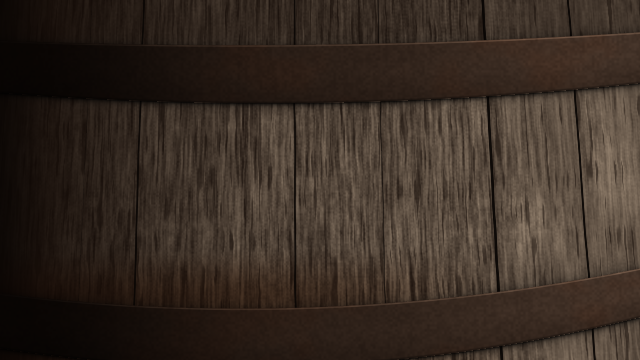
Reproduce this texture procedurally as a Shadertoy shader.

```glsl
#define DARK vec3(0.068, 0.036, 0.02)
#define PALE vec3(0.49, 0.425, 0.36)
#define IRON vec3(0.25, 0.187, 0.148)
#define RUST vec3(0.27, 0.165, 0.11)
#define AXIS 0.43
#define FLARE 0.09
#define GRAIN_FREQ 310.0
#define GRAIN_DEPTH 1.25
#define SEAM_WIDTH 0.0013
#define RIM_WIDTH 0.003

float hash(vec2 p) {
    return fract(sin(dot(p, vec2(127.1, 311.7))) * 43758.55);
}

float noise(vec2 p) {
    vec2 i = floor(p), f = fract(p);
    f = f * f * (3.0 - 2.0 * f);
    return mix(mix(hash(i), hash(i + vec2(1, 0)), f.x),
               mix(hash(i + vec2(0, 1)), hash(i + vec2(1, 1)), f.x), f.y);
}

float fbm(vec2 p) {
    float sum = 0.0, amp = 0.5;
    for (int i = 0; i < 4; i++) {
        sum += amp * noise(p);
        p = p * 2.03 + 17.3;
        amp *= 0.5;
    }
    return sum / 0.9375;
}

float blob(vec2 p, vec2 centre, vec2 size) {
    vec2 d = (p - centre) / size;
    return exp(-dot(d, d));
}

float arc(float x, float centre, float lowest, float bend) {
    return lowest + bend * (x - centre) * (x - centre);
}

// Light falling across the barrel, dark on the left
float sideLight(float x) {
    float light = mix(0.03, 0.47, smoothstep(-0.05, 0.42, x));
    light += 0.24 * smoothstep(0.38, 0.92, x);
    return light - 0.08 * smoothstep(0.96, 1.04, x);
}

vec3 wood(vec2 p, float px) {
    float u = AXIS + (p.x - AXIS) / (1.0 + FLARE * (1.0 - p.y));

    // Joints between staves: position and strength
    vec2 joints[6] = vec2[6](vec2(0.144, 0.3), vec2(0.225, 0.9), vec2(0.4596, 0.9),
                             vec2(0.590, 0.6), vec2(0.755, 1.4), vec2(0.888, 1.0));
    float stave = 0.0, seam = 0.0, bevel = 0.0;
    for (int i = 0; i < 6; i++) {
        float wobble = 0.0016 * (noise(vec2(p.y * 14.0, float(i) * 7.0)) - 0.5);
        float d = u - joints[i].x + wobble;
        float halfWidth = SEAM_WIDTH * joints[i].y;
        stave += step(0.0, d);
        seam = max(seam, min(joints[i].y, 1.0) * (1.0 - smoothstep(halfWidth - px * 0.4, halfWidth + px * 0.6, abs(d))));
        bevel += joints[i].y * exp(-abs(d) * 230.0);
    }

    // Thin straight fibres, broken into short flakes where the surface is torn
    float shift = stave * 13.7;
    float fibreX = u + 0.003 * (noise(vec2(u * 15.0 + shift, p.y * 5.0)) - 0.5);
    fibreX += 0.0016 * (noise(vec2(u * 70.0, p.y * 30.0 + shift)) - 0.5);
    float coarse = noise(vec2(fibreX * GRAIN_FREQ + shift, p.y * 9.0));
    float fine = noise(vec2(fibreX * GRAIN_FREQ * 1.7 + shift, p.y * 20.0));
    float wide = noise(vec2(fibreX * 130.0 + shift, p.y * 6.0));
    float flakes = noise(vec2(fibreX * 190.0 + shift, p.y * 48.0));
    float pores = noise(vec2(u * 430.0, p.y * 190.0 + shift));
    float torn = smoothstep(0.42, 0.68, fbm(vec2(u * 13.0 + shift, p.y * 5.0)));
    float grain = mix(0.40, 0.26, torn) * coarse + 0.24 * fine + 0.12 * wide;
    grain += mix(0.10, 0.22, torn) * flakes + mix(0.14, 0.16, torn) * pores;
    float crack = smoothstep(0.70, 0.88, noise(vec2(fibreX * 280.0 + 31.0, p.y * 11.0 + shift)));

    float value = sideLight(p.x) * (0.96 + 0.08 * hash(vec2(stave, 4.0)));
    value += 0.16 * blob(p, vec2(0.833, 0.39), vec2(0.028, 0.07));
    value += 0.14 * blob(p, vec2(0.955, 0.54), vec2(0.045, 0.20));
    value += 0.07 * blob(p, vec2(0.52, 0.50), vec2(0.20, 0.22));
    value *= 1.0 + GRAIN_DEPTH * mix(1.5, 0.8, smoothstep(0.70, 0.92, p.x)) * (grain - 0.48);
    value *= (1.0 - 0.45 * crack) * (1.0 - 0.16 * min(bevel, 1.0));
    value *= 0.92 + 0.26 * fbm(vec2(u * 12.0 + shift, p.y * 6.0));

    // Damp stain beside the lower hoop and dimmer upper strip
    float stain = smoothstep(0.32, 0.17, p.y) * (1.0 - smoothstep(0.35, 0.85, p.x));
    value *= 1.0 - 0.42 * stain;
    value *= 1.0 - 0.38 * smoothstep(0.82, 0.92, p.y);
    vec3 col = mix(DARK, PALE, clamp(value, 0.0, 1.15));
    col *= mix(vec3(1.0), vec3(1.04, 0.90, 0.78), stain);
    col *= mix(0.5, 1.0, smoothstep(-0.03, 0.09, p.x));
    return mix(col, DARK * 0.4, seam * 0.9);
}

vec3 iron(vec2 p, float across) {
    float pits = 0.6 * noise(p * vec2(260.0, 146.0)) + 0.4 * fbm(p * vec2(90.0, 50.0));
    float cloud = fbm(p * vec2(13.0, 10.0) + 5.0);
    float light = mix(0.13, 0.68, smoothstep(0.02, 0.52, p.x)) + 0.36 * smoothstep(0.45, 1.0, p.x);
    light *= (0.84 + 0.3 * pits) * (0.94 + 0.1 * cloud);
    light *= 0.86 + 0.16 * smoothstep(0.0, 0.55, across);
    vec3 metal = mix(IRON, RUST, 0.35 * smoothstep(0.45, 0.75, cloud));
    return metal * pow(vec3(light), vec3(1.0, 1.12, 1.22));
}

// Lay one hoop over the staves, with cast shadow and lit rim
vec3 hoop(vec3 col, vec2 p, float low, float high, float px) {
    float below = low - p.y, above = p.y - high;
    col *= 1.0 - 0.85 * exp(-max(below, 0.0) * 120.0) * step(0.0, below);
    col *= 1.0 - 0.3 * exp(-max(above, 0.0) * 80.0) * step(0.0, above);
    float across = clamp((p.y - low) / (high - low), 0.0, 1.0);
    vec3 metal = iron(p, across);
    float wear = 0.7 + 0.5 * noise(vec2(p.x * 60.0, high * 5.0));
    float rim = 1.0 - smoothstep(0.0, RIM_WIDTH + px * 0.5, abs(above + RIM_WIDTH));
    metal += rim * 0.22 * wear * sideLight(p.x) * vec3(1.0, 0.82, 0.68);
    metal *= 1.0 - 0.4 * (1.0 - smoothstep(0.0, 0.008, -below));
    float cover = smoothstep(-px, px, -below) * smoothstep(-px, px, -above);
    return mix(col, metal, cover);
}

void mainImage(out vec4 fragColor, in vec2 fragCoord) {
    vec2 p = fragCoord / iResolution.xy;
    vec2 px = 1.0 / iResolution.xy;
    vec3 col = wood(p, px.x);
    col = hoop(col, p, arc(p.x, 0.42, 0.713, 0.165), arc(p.x, 0.37, 0.875, 0.09), px.y * 0.6);
    col = hoop(col, p, arc(p.x, 0.38, -0.02, 0.36), arc(p.x, 0.38, 0.1435, 0.29), px.y * 0.6);
    fragColor = vec4(max(col, 0.0), 1.0);
}
```
